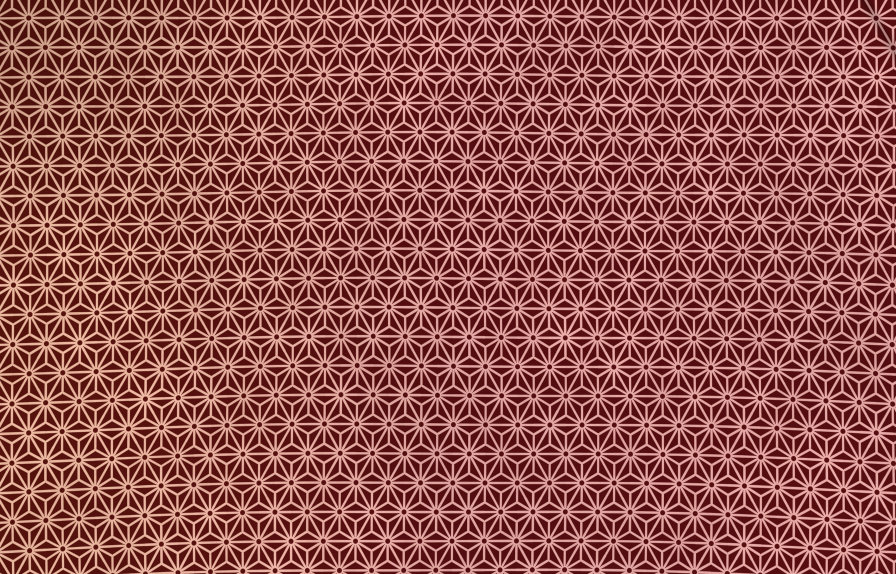
This pattern is drawn by a Shadertoy shader. Its source:

```glsl
const vec2 STAR_ANCHOR = vec2(-0.1316, 0.1164);
const vec2 STAR_PITCH = vec2(0.0559, 0.0507);  // column and row spacing
const float ROW_HEIGHT = 0.8660;               // row height of a unit triangle
const float SECTOR = 0.523599;                 // twelve rays per star

vec2 hash2(vec2 p) {
    vec2 k = vec2(dot(p, vec2(127.1, 311.7)), dot(p, vec2(269.5, 183.3)));
    return fract(sin(k) * 4375.85);
}

// Distance to the nearest jittered cell point
float cellular(vec2 p) {
    vec2 cell = floor(p);
    float nearest = 2.0;
    for (int y = -1; y <= 1; y++) {
        for (int x = -1; x <= 1; x++) {
            vec2 neighbour = cell + vec2(x, y);
            nearest = min(nearest, length(neighbour + hash2(neighbour) - p));
        }
    }
    return nearest;
}

float layeredSines(vec2 p) {
    float sum = 0.0, amplitude = 0.5;
    for (int i = 0; i < 4; i++) {
        sum += amplitude * sin(p.x + 1.3 * sin(p.y)) * cos(p.y * 0.8 + 0.6 * p.x);
        p = mat2(1.5, 1.1, -1.1, 1.5) * p + 1.7;
        amplitude *= 0.55;
    }
    return sum;
}

float segmentDistance(vec2 p, vec2 a, vec2 b) {
    vec2 ab = b - a;
    return length(p - a - ab * clamp(dot(p - a, ab) / dot(ab, ab), 0.0, 1.0));
}

// Cloth lying unevenly: wider columns at the sides, rows bowed
vec2 drape(vec2 p) {
    float side = p.x * p.x;
    vec2 q = vec2(p.x * (1.0 - 0.027 * side), p.y + (0.020 - 0.026 * p.y) * side);
    return q + 0.0015 * vec2(sin(p.y * 9.0 + p.x * 3.0), sin(p.x * 8.0 - p.y * 4.0));
}

// Nearest point of a triangular lattice with horizontal rows
vec2 nearestStar(vec2 p) {
    vec2 period = vec2(1.0, 2.0 * ROW_HEIGHT);
    vec2 evenRow = round(p / period) * period;
    vec2 oddRow = (floor(p / period) + 0.5) * period;
    return length(p - evenRow) < length(p - oddRow) ? evenRow : oddRow;
}

// Coverage of twelve rays that meet in a ring around a hole
float starInk(vec2 p, float halfWidth, float holeRadius, float soft) {
    float radius = length(p);
    float angle = atan(p.y, p.x + 1e-6);
    float fold = angle - SECTOR * round(angle / SECTOR);
    float rays = abs(radius * sin(fold)) - halfWidth;
    float shape = min(rays, radius - 0.135);
    float ink = 1.0 - smoothstep(-soft, soft, shape);
    return ink * smoothstep(-soft, soft, radius - holeRadius);
}

void mainImage(out vec4 fragColor, in vec2 fragCoord) {
    vec2 p = (fragCoord - 0.5 * iResolution.xy) / iResolution.y;
    vec2 lattice = (drape(p) - STAR_ANCHOR) / STAR_PITCH * vec2(1.0, ROW_HEIGHT);
    vec2 star = nearestStar(lattice);

    // Small differences in print between stars
    vec2 variation = hash2(round(star * vec2(2.0, 1.0 / ROW_HEIGHT))) - 0.5;
    float pixel = 1.0 / (iResolution.y * STAR_PITCH.x);
    float soft = max(0.7 * pixel, 0.022);
    float halfWidth = 0.036 + 0.005 * variation.x;
    float ink = starInk(lattice - star, halfWidth, 0.075, soft);

    // Woven grain and worn ink
    float grain = cellular(p * 150.0) - 0.5;
    ink *= 0.97 + 0.06 * variation.y - 0.10 * grain;

    // Warm light from the left, cooler towards the middle
    float warmth = smoothstep(0.1, -0.75, p.x);
    vec3 cloth = mix(vec3(0.325, 0.050, 0.062), vec3(0.335, 0.070, 0.050), warmth);
    vec3 thread = mix(vec3(0.90, 0.665, 0.65), vec3(0.94, 0.74, 0.64), warmth);
    vec3 color = mix(cloth, thread, clamp(ink, 0.0, 1.0));

    // Gentle folds, darker upper left corner and a crease at upper right
    float shade = 1.0 + 0.05 * layeredSines(p * 4.0) + 0.04 * grain;
    shade -= 0.10 * smoothstep(0.5, 0.0, length(p - vec2(-0.78, 0.5)));
    float crease = segmentDistance(p, vec2(0.72, 0.51), vec2(0.79, 0.39));
    shade -= 0.22 * smoothstep(0.016, 0.0, crease);

    fragColor = vec4(clamp(color * shade, 0.0, 1.0), 1.0);
}
```
